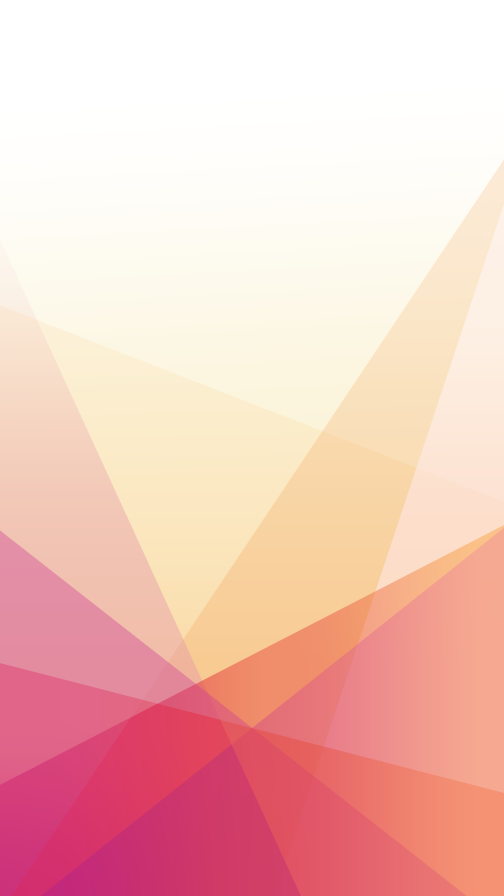
Give the GLSL for this background, as a WebGL 1 fragment shader.

```glsl
precision highp float;

uniform vec2 u_resolution;

// Sky and pale upper facets
const vec3 WHITE = vec3(1.0);
const vec3 CREAM = vec3(0.985, 0.955, 0.85);
const vec3 SAND = vec3(0.98, 0.84, 0.62);
const vec3 APRICOT = vec3(0.96, 0.72, 0.48);
const vec3 BLUSH = vec3(1.0, 0.90, 0.90);
const vec3 SHELL = vec3(1.0, 0.97, 0.97);
const vec3 ROSE = vec3(0.90, 0.60, 0.66);

// Saturated lower facets
const vec3 WINE = vec3(0.78, 0.12, 0.40);
const vec3 RED = vec3(0.90, 0.25, 0.22);
const vec3 AMBER = vec3(0.97, 0.62, 0.20);
const vec3 BERRY = vec3(0.76, 0.12, 0.48);
const vec3 PINK = vec3(0.94, 0.53, 0.63);
const vec3 ORCHID = vec3(0.80, 0.23, 0.58);
const vec3 MAGENTA = vec3(0.79, 0.15, 0.46);
const vec3 CRIMSON = vec3(0.87, 0.20, 0.42);
const vec3 SCARLET = vec3(0.90, 0.27, 0.22);
const vec3 CORAL = vec3(0.95, 0.46, 0.30);
const vec3 EMBER = vec3(0.90, 0.12, 0.30);
const vec3 PLUM = vec3(0.68, 0.10, 0.48);

const float ORCHID_ALPHA = 0.38;
const float PINK_ALPHA = 0.42;
const float EMBER_ALPHA = 0.25;
const float PLUM_ALPHA = 0.28;

// Antialiased coverage of the half-plane below the line from a to b
float below(vec2 p, vec2 a, vec2 b) {
    vec2 dir = normalize((b - a) * u_resolution);
    vec2 rel = (p - a) * u_resolution;
    return clamp(0.5 - (dir.x * rel.y - dir.y * rel.x), 0.0, 1.0);
}

void main() {
    vec2 p = gl_FragCoord.xy / u_resolution;

    // Facet masks
    float slope = below(p, vec2(0.0, 0.659), vec2(1.0, 0.440));
    float beam = below(p, vec2(0.023, 0.0), vec2(1.0, 0.822));
    float veil = below(p, vec2(0.544, 0.0), vec2(1.0, 0.772));
    float wing = below(p, vec2(0.0, 0.733), vec2(0.597, 0.0));
    float fall = below(p, vec2(0.0, 0.408), vec2(0.926, 0.0));
    float rise = below(p, vec2(0.0, 0.124), vec2(1.0, 0.414));
    float ground = below(p, vec2(0.0, 0.260), vec2(1.0, 0.115));
    float flank = below(p, vec2(0.081, 0.0), vec2(1.0, 0.411));

    // Sky fading to cream
    vec3 color = mix(CREAM, WHITE, smoothstep(0.45, 0.92, p.y - 0.03 * (p.x - 0.5)));

    // Pale facets, denser toward the bottom
    float depth = clamp((0.66 - p.y) / 0.40, 0.0, 1.0);
    color = mix(color, SAND, slope * (0.20 + 0.65 * depth * depth));
    color = mix(color, APRICOT, beam * mix(0.45, 0.27, smoothstep(0.3, 0.7, p.y)));
    color = mix(color, mix(BLUSH, SHELL, smoothstep(0.4, 0.65, p.y)), veil * 0.6);
    color = mix(color, ROSE, wing * mix(0.45, 0.05, smoothstep(0.36, 0.74, p.y)));

    // Rising facet: wine, red, then amber at the right edge
    vec3 riseColor = mix(WINE, RED, smoothstep(0.0, 0.5, p.x));
    riseColor = mix(riseColor, AMBER, smoothstep(0.58, 0.98, p.x));
    color = mix(color, riseColor, rise * mix(0.62, 0.44, smoothstep(0.3, 0.55, p.x)));

    // Right flank and falling facet
    vec3 flankColor = mix(BERRY, PINK, clamp((p.x - 0.3) / 0.65, 0.0, 1.0));
    color = mix(color, flankColor, flank * PINK_ALPHA);
    color = mix(color, ORCHID, fall * ORCHID_ALPHA);

    // Ground facet: magenta to coral, strongest at lower left
    float low = 1.0 - smoothstep(0.0, 0.2, p.y);
    vec3 groundColor = mix(mix(CRIMSON, MAGENTA, low), SCARLET, smoothstep(0.1, 0.55, p.x));
    groundColor = mix(groundColor, CORAL, smoothstep(0.55, 0.95, p.x));
    float groundAlpha = 0.43 + 0.28 * low * clamp(1.0 - 1.5 * p.x, 0.0, 1.0);
    color = mix(color, groundColor, ground * groundAlpha);

    // Overlaps that deepen the lower center
    color = mix(color, EMBER, beam * rise * ground * wing * (1.0 - flank) * EMBER_ALPHA);
    color = mix(color, PLUM, wing * flank * fall * PLUM_ALPHA);

    gl_FragColor = vec4(color, 1.0);
}
```
